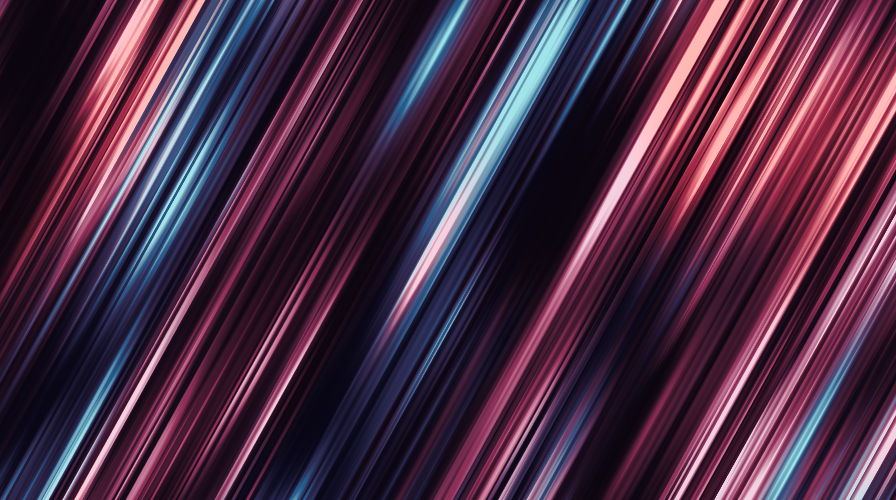
A Shadertoy shader for this background:

```glsl
vec3 hash3(vec2 p) {
    vec3 q = vec3(dot(p, vec2(127.1, 311.7)), dot(p, vec2(269.5, 183.3)), dot(p, vec2(419.2, 371.9)));
    return fract(sin(q) * 43758.55);
}

float gradientDot(vec2 cell, vec2 offset) {
    float angle = 6.2832 * hash3(cell).x;
    return dot(vec2(cos(angle), sin(angle)), offset);
}

float gradientNoise(vec2 p) {
    vec2 i = floor(p), f = p - i;
    vec2 u = f * f * f * (f * (f * 6.0 - 15.0) + 10.0);
    float low = mix(gradientDot(i, f), gradientDot(i + vec2(1, 0), f - vec2(1, 0)), u.x);
    float high = mix(gradientDot(i + vec2(0, 1), f - vec2(0, 1)), gradientDot(i + 1.0, f - 1.0), u.x);
    return mix(low, high, u.y);
}

// Five-stop colour ramp, from shadow to highlight
vec3 ramp(float t, vec3 shadow, vec3 deep, vec3 body, vec3 light, vec3 glint) {
    vec3 c = mix(shadow, deep, smoothstep(0.0, 0.36, t));
    c = mix(c, body, smoothstep(0.32, 0.62, t));
    c = mix(c, light, smoothstep(0.64, 0.95, t));
    return mix(c, glint, smoothstep(0.95, 1.35, t));
}

// Opaque bars in one row of cells; state holds tone and coolness
vec2 paintBars(vec2 state, float across, float along, float layer) {
    float freq = 5.0 * exp2(layer);
    float x = across * freq;
    float pixel = 0.8 * freq / iResolution.y;
    for (float j = -1.0; j <= 1.0; j++) {
        float id = floor(x) + j;
        vec3 h = hash3(vec2(id, layer * 7.0 + 3.0));
        vec3 k = hash3(vec2(id + 0.5, layer * 5.0 + 41.0));
        float center = id + 0.5 + 0.7 * (h.x - 0.5);
        float halfWidth = mix(0.18, 0.55, h.y * h.y);
        float d = x - center;
        float soft = max(pixel, 0.1 * halfWidth);
        float cover = 1.0 - smoothstep(halfWidth - soft, halfWidth + soft, abs(d));

        // One flank may fade while the other stays crisp
        float side = k.x < 0.5 ? -1.0 : 1.0;
        cover *= mix(1.0, clamp(0.5 + 0.5 * side * d / halfWidth, 0.0, 1.0), k.y);
        cover *= smoothstep(-0.3, 0.12, gradientNoise(vec2(along * 1.2, id * 3.7 + layer * 17.1)));

        float middle = center / freq;
        float glow = 0.53 + 1.35 * gradientNoise(vec2(middle * 5.2 + 23.0, along * 1.6 + 0.25 * k.z + 11.0));
        float zone = gradientNoise(vec2(middle * 3.3 + 14.6, along * 0.8 + 9.3)) + 0.4 * (k.z - 0.5);
        vec2 bar = vec2(1.5 * clamp(glow, 0.04, 1.0) * h.z, smoothstep(0.14, 0.24, zone));
        state = mix(state, bar, cover * (layer > 2.5 ? 0.72 : 0.9));
    }
    return state;
}

// Slender glints that flare and taper along their length
vec2 addGlints(vec2 state, float across, float along) {
    float x = across * 7.0;
    for (float j = -1.0; j <= 1.0; j++) {
        float id = floor(x) + j;
        vec3 h = hash3(vec2(id, 91.0));
        vec3 k = hash3(vec2(id, 57.0));
        float middle = (id + 0.5 + 0.6 * (h.x - 0.5)) / 7.0;
        float reach = (along - 0.554 * middle - 0.57 - 1.0 * (h.y - 0.5)) / mix(0.16, 0.32, k.x);
        float flare = exp(-reach * reach);
        float d = abs(across - middle) / mix(0.008, 0.034, k.y * k.y);
        float amount = flare * exp(-d * d);
        state.x += 0.55 * amount * mix(0.5, 1.0, k.z);
        state.y = mix(state.y, step(0.68, h.z), min(1.0, 1.3 * amount));
    }
    return state;
}

void mainImage(out vec4 fragColor, in vec2 fragCoord) {
    vec2 uv = fragCoord / iResolution.y;
    float along = dot(uv, vec2(0.485, 0.875));
    float across = dot(uv, vec2(0.875, -0.485));

    vec2 state = vec2(0.12, 0.2);
    for (float layer = 0.0; layer < 5.0; layer++) {
        state = paintBars(state, across, along, layer);
    }
    state = addGlints(state, across, along);

    // Hairline striations, then a curve that lifts the bright streaks
    float hair = gradientNoise(vec2(across * 95.0, along * 0.8));
    hair += 0.6 * gradientNoise(vec2(across * 43.0 + 19.0, along * 0.6));
    float tone = state.x * (1.0 + 0.75 * hair);
    tone *= 0.72 + 0.95 * min(tone, 0.75);

    vec3 warm = ramp(tone, vec3(0.04, 0.02, 0.06), vec3(0.28, 0.10, 0.19),
        vec3(0.57, 0.18, 0.34), vec3(0.76, 0.44, 0.56), vec3(0.96, 0.82, 0.88));
    vec3 cool = ramp(tone, vec3(0.03, 0.02, 0.08), vec3(0.17, 0.17, 0.33),
        vec3(0.14, 0.36, 0.55), vec3(0.38, 0.60, 0.70), vec3(0.62, 0.90, 0.92));
    vec3 color = mix(warm, cool, state.y);

    // Occasional scarlet cast in the warm streaks
    float scarlet = smoothstep(0.15, 0.45, gradientNoise(vec2(across * 3.1 + 62.0, along * 1.1)));
    color *= mix(vec3(1.0), vec3(1.12, 0.88, 0.8), scarlet * (1.0 - state.y));
    fragColor = vec4(color, 1.0);
}
```
